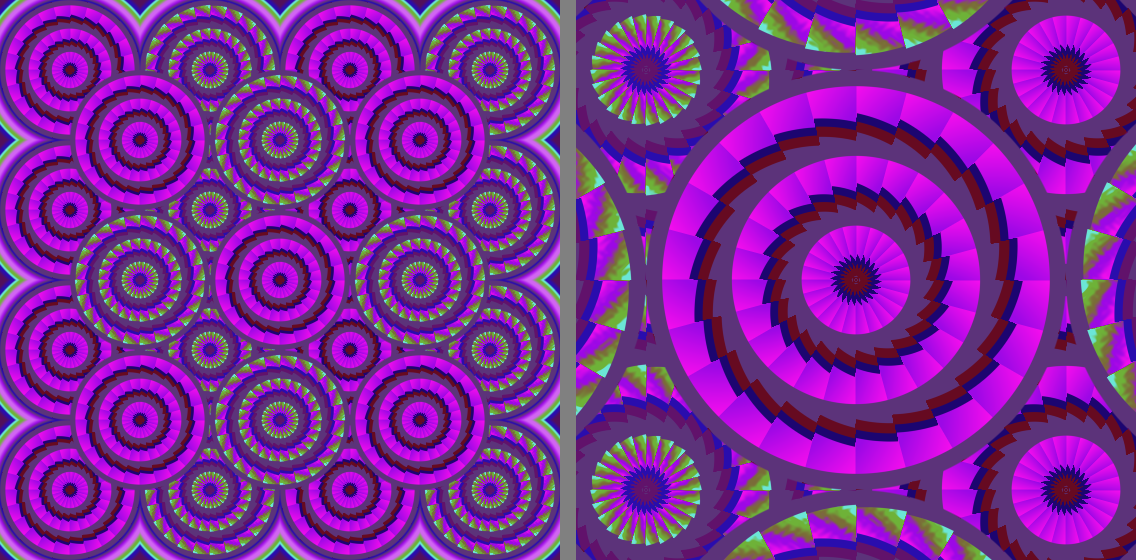
Left, the full canvas; right, a detail of the centre.
Reproduce this pattern procedurally as a WebGL 1 fragment shader.

```glsl
precision highp float;
// Overlapping grids of segmented ring medallions, magenta and green, over a rainbow-edged ground.

uniform vec2 u_resolution;

const float TAU = 6.2831853;
const float CELL = 0.25;          // spacing of medallions in both layers
const float RADIUS = 0.125;       // medallion radius
const float RING = 0.0415;        // radial period of the rings
const float SEGMENTS = 24.0;      // segments in one turn
const float TILT = 0.13;          // slant of the toothed ring edges
const float RAGGED = 0.05;        // roughness of the green tips

const vec3 PURPLE = vec3(0.36, 0.20, 0.48);
const vec3 MAROON = vec3(0.40, 0.04, 0.13);
const vec3 PLUM = vec3(0.38, 0.07, 0.42);
const vec3 NAVY = vec3(0.11, 0.02, 0.44);
const vec3 BLUE = vec3(0.16, 0.05, 0.68);
const vec3 VIOLET = vec3(0.61, 0.03, 0.90);
const vec3 MAGENTA = vec3(0.95, 0.05, 0.93);
const vec3 OLIVE = vec3(0.48, 0.42, 0.22);
const vec3 GREEN = vec3(0.43, 0.70, 0.22);
const vec3 CYAN = vec3(0.42, 0.90, 0.84);
const vec3 LILAC = vec3(0.82, 0.40, 0.95);

// Antialiased step: 0 below the edge, 1 above it.
float edge(float at, float x, float width) {
    return smoothstep(at - width, at + width, x);
}

// Layered sines for uneven segment tips.
float wobble(vec2 p) {
    return 0.6 * sin(p.x * 900.0 + 3.0 * sin(p.y * 410.0))
         + 0.4 * sin(p.y * 1150.0 + 2.0 * sin(p.x * 530.0));
}

// Rings of slanted segments around the origin; green is 0 or 1.
vec3 medallion(vec2 d, float green, float px) {
    float r = length(d);
    float f = fract(atan(d.y, d.x) * SEGMENTS / TAU);
    float fWidth = min(1.0, px * SEGMENTS / (TAU * max(r, px)));
    float saw = min(f, (1.0 - f) / fWidth);

    float phase = fract(r / RING);
    float slanted = phase - TILT * (saw - 0.5);
    float w = 0.7 * px / RING;
    float along = clamp((phase - 0.33) / 0.45, 0.0, 1.0);

    // Segment shading runs diagonally from violet to magenta or green.
    vec3 plain = mix(VIOLET, MAGENTA, clamp(0.75 * saw + 0.4 * along - 0.1, 0.0, 1.0));
    plain = mix(plain, vec3(1.0, 0.10, 0.55), 0.7 * (1.0 - smoothstep(0.0, 0.25, along + 1.0 - saw)));
    float tip = 0.5 * (1.0 - saw) + 0.5 * along + RAGGED * wobble(d);
    vec3 leafy = mix(MAGENTA, VIOLET, smoothstep(0.1, 0.4, tip));
    leafy = mix(leafy, OLIVE, smoothstep(0.42, 0.58, tip));
    leafy = mix(leafy, GREEN, smoothstep(0.58, 0.76, tip));
    leafy = mix(leafy, CYAN, smoothstep(0.82, 0.90, tip));

    vec3 c = mix(PURPLE, mix(MAROON, PLUM, green), edge(0.06, slanted, w));
    c = mix(c, mix(NAVY, BLUE, green), edge(0.21, slanted, w));
    c = mix(c, mix(plain, leafy, green), edge(0.33, slanted, w));
    float outerEdge = 0.78 + green * 0.04 * (0.5 - saw);
    return mix(c, PURPLE, edge(outerEdge, phase, w));
}

// Contour bands in the gaps outside the back medallions.
vec3 ground(float r, float px) {
    float t = (r - RADIUS) / RADIUS;
    vec3 c = mix(BLUE, PURPLE, edge(0.025, t, px / RADIUS));
    c = mix(c, VIOLET, smoothstep(0.03, 0.08, t));
    c = mix(c, LILAC, smoothstep(0.06, 0.13, t));
    c = mix(c, GREEN, smoothstep(0.15, 0.21, t));
    c = mix(c, CYAN, smoothstep(0.22, 0.25, t));
    c = mix(c, BLUE, smoothstep(0.25, 0.28, t));
    return mix(c, PLUM * 0.85, smoothstep(0.29, 0.36, t));
}

void main() {
    vec2 uv = gl_FragCoord.xy / u_resolution;
    float px = 1.0 / min(u_resolution.x, u_resolution.y);

    // Back layer: four by four, alternating by column.
    vec2 backCell = floor(uv / CELL);
    vec2 d = uv - (backCell + 0.5) * CELL;
    float r = length(d);
    vec3 c = medallion(d, mod(backCell.x, 2.0), px);
    c = mix(c, ground(r, px), edge(RADIUS, r, px));

    // Front layer: three by three, alternating as a checkerboard.
    vec2 frontCell = floor(uv / CELL + 0.5);
    d = uv - frontCell * CELL;
    vec2 inside = step(0.5, frontCell) * step(frontCell, vec2(3.5));
    float cover = inside.x * inside.y * (1.0 - edge(RADIUS, length(d), px));
    c = mix(c, medallion(d, mod(frontCell.x + frontCell.y, 2.0), px), cover);

    gl_FragColor = vec4(c, 1.0);
}
```
